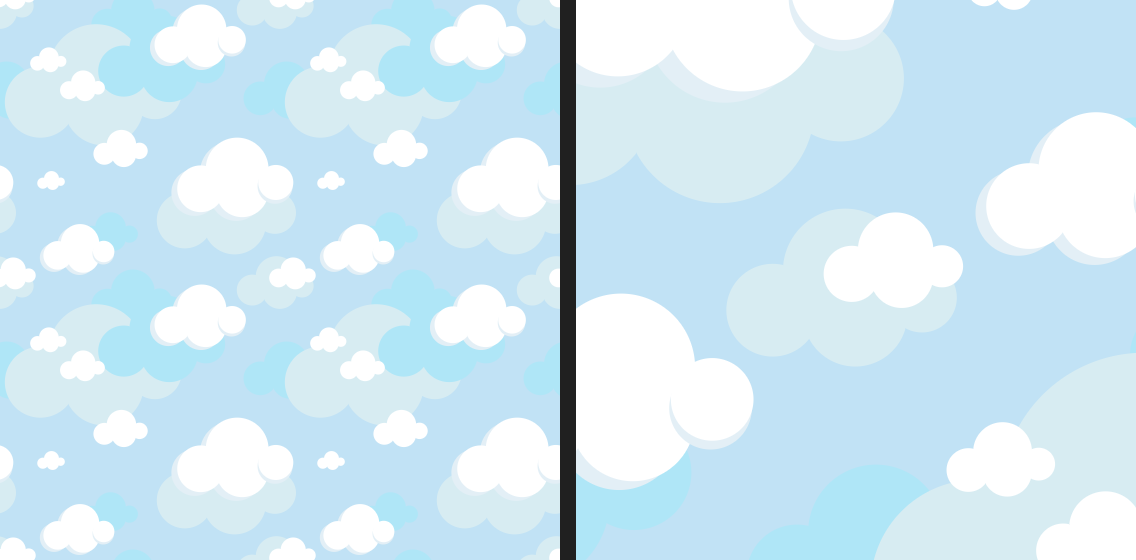
Left: the whole. Right: its middle third, enlarged.
This pattern is drawn by a Shadertoy shader. Its source:

```glsl
// Seamless sky of flat, round-lobed clouds in layers: soft silhouettes behind,
// white clouds with a pale shaded underside in front. Each cloud is a union of
// four circles, scaled and placed on a tile that wraps in both directions.

const float REPEATS = 2.0;
const vec3 SKY   = vec3(0.755, 0.886, 0.960);
const vec3 CYAN  = vec3(0.685, 0.902, 0.970);
const vec3 MIST  = vec3(0.845, 0.926, 0.950);
const vec3 SHADE = vec3(0.890, 0.938, 0.965);
const vec3 WHITE = vec3(1.0);

// Lobes of a cloud of unit width: centre x, centre y, radius
const vec3 LEFT   = vec3(-0.294, -0.094, 0.200);
const vec3 TOP    = vec3( 0.019,  0.075, 0.269);
const vec3 BOTTOM = vec3( 0.062, -0.112, 0.225);
const vec3 RIGHT  = vec3( 0.350, -0.040, 0.150);

const vec2 BODY_SHADE_SHIFT = vec2(-0.050, -0.032);
const vec2 LOBE_SHADE_SHIFT = vec2(-0.006, -0.032);

// Clouds within a tile: centre x, centre y, width, from back to front
const int BACK_COUNT = 7;
const vec3 BACK[BACK_COUNT] = vec3[](
    vec3(0.018, 0.677, 0.300), vec3(0.391, 0.172, 0.203),
    vec3(0.469, 0.938, 0.289), vec3(0.331, 0.695, 0.635),
    vec3(0.807, 0.260, 0.500), vec3(0.982, 0.990, 0.276),
    vec3(0.576, 0.789, 0.456));
const int FIRST_MIST = 3;   // silhouettes from here on are mist...
const int LAST_MIST = 5;    // ...up to here, the others cyan

const int FRONT_COUNT = 8;
const vec3 FRONT[FRONT_COUNT] = vec3[](
    vec3(0.839, 0.365, 0.417), vec3(0.714, 0.871, 0.328),
    vec3(0.281, 0.112, 0.255), vec3(0.172, 0.786, 0.130),
    vec3(0.294, 0.693, 0.161), vec3(0.430, 0.469, 0.195),
    vec3(0.182, 0.355, 0.099), vec3(0.044, 0.023, 0.167));
const int SHADED_COUNT = 3; // the first front clouds carry a shaded underside

float circle(vec2 p, vec3 lobe) {
    return length(p - lobe.xy) - lobe.z;
}

float cloudBody(vec2 p) {
    return min(circle(p, LEFT), min(circle(p, TOP), circle(p, BOTTOM)));
}

// Position relative to the nearest wrapped copy, in cloud widths
vec2 toCloud(vec2 p, vec3 cloud) {
    vec2 d = p - cloud.xy;
    return (d - round(d)) / cloud.z;
}

// Lay a colour over the base wherever the distance is negative
vec3 paint(vec3 base, vec3 ink, float dist, float pixel) {
    return mix(base, ink, clamp(0.5 - dist / pixel, 0.0, 1.0));
}

void mainImage(out vec4 fragColor, in vec2 fragCoord) {
    vec2 tile = fract(fragCoord / iResolution.xy * REPEATS);
    float tilePixel = REPEATS / min(iResolution.x, iResolution.y);
    vec3 color = SKY;

    // Flat silhouettes
    for (int i = 0; i < BACK_COUNT; i++) {
        vec2 q = toCloud(tile, BACK[i]);
        vec3 ink = (i >= FIRST_MIST && i <= LAST_MIST) ? MIST : CYAN;
        float dist = min(cloudBody(q), circle(q, RIGHT));
        color = paint(color, ink, dist, tilePixel / BACK[i].z);
    }

    // White clouds
    for (int i = 0; i < FRONT_COUNT; i++) {
        vec2 q = toCloud(tile, FRONT[i]);
        float pixel = tilePixel / FRONT[i].z;
        bool shaded = i < SHADED_COUNT;
        if (shaded) color = paint(color, SHADE, cloudBody(q - BODY_SHADE_SHIFT), pixel);
        color = paint(color, WHITE, cloudBody(q), pixel);
        // The right lobe overlaps the body, leaving a thin crescent below
        if (shaded) color = paint(color, SHADE, circle(q - LOBE_SHADE_SHIFT, RIGHT), pixel);
        color = paint(color, WHITE, circle(q, RIGHT), pixel);
    }

    fragColor = vec4(color, 1.0);
}
```
